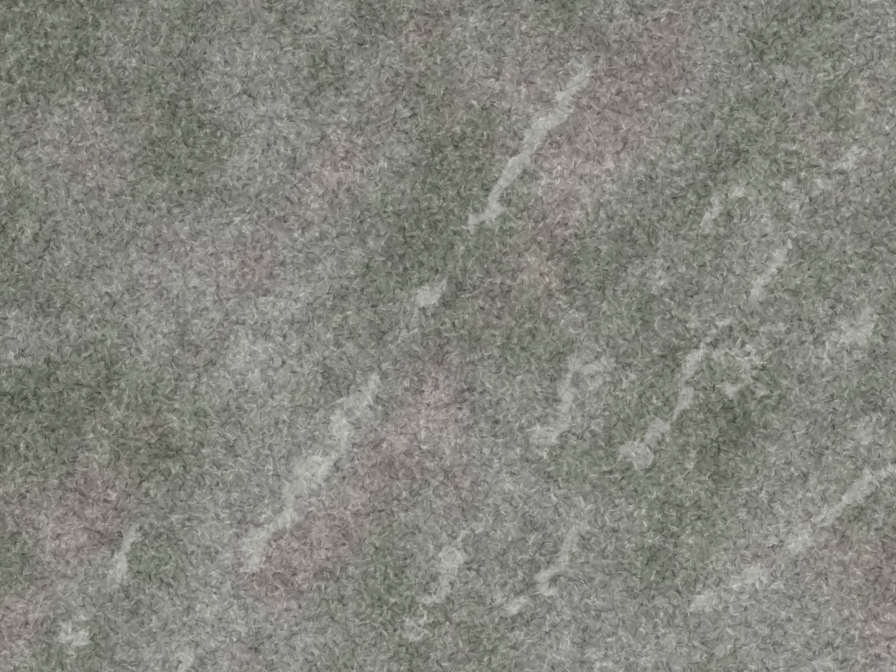
A WebGL 2 fragment shader for this texture:

```glsl
#version 300 es
precision highp float;
// Dry, mottled turf seen from above, crossed by broken pale diagonal tracks.

uniform vec2 u_resolution;
out vec4 fragColor;

const vec2 TRACK_DIR = vec2(0.57, 0.82);
const vec3 STRAW = vec3(0.565, 0.565, 0.550);
const vec3 GREEN = vec3(0.450, 0.465, 0.412);
const vec3 PINK = vec3(0.560, 0.518, 0.508);
const vec3 PALE = vec3(0.690, 0.690, 0.670);

vec2 hash22(vec2 p) {
  vec3 q = fract(p.xyx * vec3(0.1031, 0.1030, 0.0973));
  q += dot(q, q.yzx + 33.33);
  return fract((q.xx + q.yz) * q.zy);
}

mat2 rotation(float a) {
  return mat2(cos(a), sin(a), -sin(a), cos(a));
}

float bump(float x, float centre, float width) {
  float d = (x - centre) / width;
  return exp(-d * d);
}

// Smooth cellular noise: random cell values blended by distance, -0.5 to 0.5.
float cellBlend(vec2 p) {
  vec2 base = floor(p), f = p - base;
  float sum = 0.0, total = 0.0;
  for (int y = -1; y <= 1; y++)
    for (int x = -1; x <= 1; x++) {
      vec2 o = vec2(x, y);
      vec2 d = o + hash22(base + o) - f;
      float w = exp(-4.0 * dot(d, d));
      sum += w * (hash22(base + o + 71.7).x - 0.5);
      total += w;
    }
  return sum / total;
}

float mottle(vec2 p) {
  float sum = 0.0, amp = 0.6;
  for (int i = 0; i < 4; i++) {
    sum += amp * cellBlend(p);
    p = rotation(0.9) * p * 2.1 + 13.7;
    amp *= 0.6;
  }
  return sum;
}

// One short, randomly turned blade per cell; returns its signed tone.
float blades(vec2 p, float blur) {
  vec2 base = floor(p), f = p - base;
  float tone = 0.0;
  for (int y = -1; y <= 1; y++)
    for (int x = -1; x <= 1; x++) {
      vec2 o = vec2(x, y);
      vec2 seed = hash22(base + o + 19.3);
      float angle = 3.14159 * seed.x;
      vec2 dir = vec2(cos(angle), sin(angle));
      vec2 q = f - o - hash22(base + o);
      float along = clamp(dot(q, dir), -0.5, 0.5);
      float mask = 1.0 - smoothstep(0.08, 0.24 + blur, length(q - dir * along));
      tone = mix(tone, seed.y - 0.5, mask);
    }
  return tone;
}

// Broken pale strip; track.x runs across it, track.y along it.
float streak(vec2 track, float centre, vec2 span, float width, float fill) {
  float gate = fill + 1.6 * cellBlend(vec2(track.y * 15.0, centre * 70.0 + 5.0));
  float ends = smoothstep(span.x - 0.03, span.x + 0.03, track.y)
             * (1.0 - smoothstep(span.y - 0.03, span.y + 0.03, track.y));
  return bump(track.x, centre, width) * clamp(gate, 0.0, 1.0) * ends;
}

void main() {
  vec2 p = gl_FragCoord.xy / u_resolution.y;
  float pixel = 1.0 / u_resolution.y;
  vec2 track = vec2(dot(p, vec2(TRACK_DIR.y, -TRACK_DIR.x)), dot(p, TRACK_DIR));
  float clumps = mottle(p * 30.0 + 3.1);

  // Broad patches of green, straw and pinkish thatch
  float greenBias = 0.26 * (1.0 - smoothstep(0.1, 0.45, p.x)) * smoothstep(0.05, 0.4, p.y)
    + 0.30 * bump(track.x, 0.13, 0.07) * smoothstep(0.35, 0.7, track.y)
    + 0.16 * smoothstep(0.55, 0.75, track.x) * smoothstep(0.1, 0.4, p.y) - 0.08;
  float green = smoothstep(-0.38, 0.44, mottle(p * 6.0) + 0.45 * clumps + greenBias);
  float pinkBias = 0.38 * bump(track.x, -0.02, 0.05) + 0.36 * bump(track.x, 0.29, 0.06)
    + 0.35 * bump(length(p - vec2(1.33, 0.14)), 0.0, 0.12);
  float pink = smoothstep(0.05, 0.6, mottle(p * 7.0 + 41.0) + pinkBias);
  vec3 colour = mix(mix(STRAW, GREEN, green), PINK, 0.65 * pink);

  // Grass blades, tufts and ridges stretched along the tracks
  float fine = blades(rotation(0.5) * p * 150.0, 150.0 * pixel * 0.4);
  float coarse = blades(rotation(1.2) * p * 92.0 + 8.0, 92.0 * pixel * 0.4);
  float grit = cellBlend(rotation(0.8) * p * 185.0 + 27.0);
  float ridges = cellBlend(track * vec2(30.0, 12.0));
  float relief = 0.20 * fine + 0.16 * coarse + 0.13 * grit + 0.14 * clumps + 0.05 * ridges;
  colour += relief;
  colour += 0.035 * (0.5 * p.x - 0.6 * p.y);

  // Pale worn tracks, warped and crumbled into ragged clods
  vec2 bent = track + vec2(0.034 * cellBlend(p * 19.0) + 0.020 * cellBlend(p * 47.0 + 9.0), 0.0);
  float worn = streak(bent, 0.211, vec2(0.15, 1.24), 0.013, 0.80);
  worn = max(worn, streak(bent, 0.593, vec2(0.54, 1.36), 0.012, 0.5));
  worn = max(worn, streak(bent, 0.456, vec2(0.45, 0.93), 0.014, 0.5));
  worn = max(worn, streak(bent, 0.055, vec2(0.08, 0.30), 0.015, 0.5));
  worn = max(worn, streak(bent, 0.80 + 0.35 * max(track.y - 0.66, 0.0),
    vec2(0.64, 1.02), 0.014, 0.5));
  float flecks = smoothstep(0.18, 0.42, cellBlend(bent * vec2(36.0, 18.0) + 6.0));
  worn = max(worn, 0.45 * flecks * smoothstep(0.35, 0.5, track.x));
  float crumble = 0.9 * mottle(p * 52.0 + 17.0) + 0.25 * coarse;
  float cover = smoothstep(0.15, 0.70, worn + crumble) * smoothstep(0.03, 0.25, worn);
  colour = mix(colour, PALE + 0.6 * relief, 0.78 * cover);

  fragColor = vec4(clamp(colour, 0.0, 1.0), 1.0);
}
```
